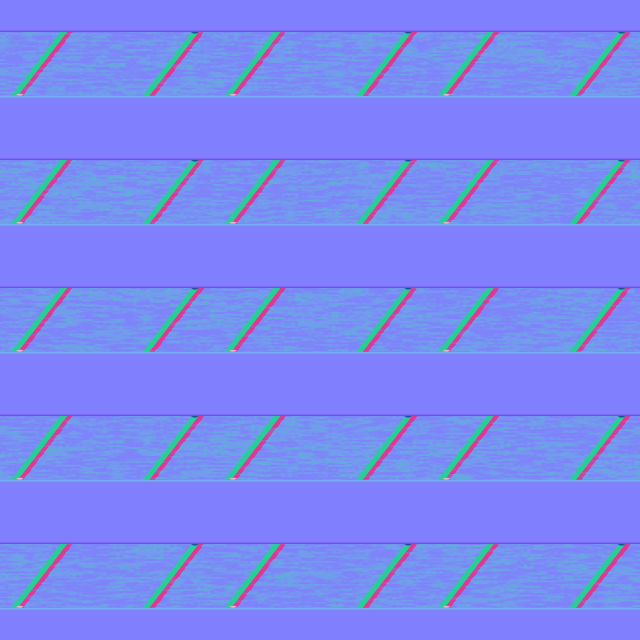
A three.js fragment shader for this texture map:

```glsl
// Tiling normal map: five brushed horizontal strips, each cut by three pairs of slanted grooves.
varying vec2 vUv;

const vec2 REPEATS = vec2(3.0, 5.0);
const float SOFT = 0.0009;          // edge smoothing, in canvas units
const float STRIP_MID = 0.1;        // strip centre within a repeat
const float STRIP_HALF = 0.0511;
const float SLANT = 0.772;          // sideways run per unit of height

const vec3 FLAT = vec3(0.50, 0.50, 0.995);
const vec3 BRUSH_LOW = vec3(0.495, 0.515, 0.98);
const vec3 BRUSH_HIGH = vec3(0.445, 0.615, 0.925);
const vec3 SPECK = vec3(0.36, 0.70, 0.82);
const vec3 GREEN_WALL = vec3(0.15, 0.81, 0.59);
const vec3 RED_WALL = vec3(0.88, 0.22, 0.57);
const vec3 TOP_EDGE = vec3(0.46, 0.30, 0.93);
const vec3 BOTTOM_EDGE = vec3(0.46, 0.68, 0.94);
const vec3 DARK_CHIP = vec3(0.10, 0.31, 0.62);
const vec3 PALE_CHIP = vec3(0.92, 0.68, 0.80);

float hash(vec2 p, float seed) {
  vec3 q = fract(vec3(p.xyx + seed) * vec3(0.1031, 0.1030, 0.0973));
  q += dot(q, q.yzx + 33.33);
  return fract((q.x + q.y) * q.z);
}

// Value noise that wraps over the canvas; cells must be whole numbers.
float wrapNoise(vec2 uv, vec2 cells, float seed) {
  vec2 p = uv * cells;
  vec2 i = floor(p);
  vec2 f = smoothstep(0.0, 1.0, fract(p));
  vec2 a = mod(i, cells);
  vec2 b = mod(i + 1.0, cells);
  float low = mix(hash(a, seed), hash(vec2(b.x, a.y), seed), f.x);
  float high = mix(hash(vec2(a.x, b.y), seed), hash(b, seed), f.x);
  return mix(low, high, f.y);
}

// Smooth coverage of the interval from lo to hi.
float span(float x, float lo, float hi) {
  return smoothstep(lo - SOFT, lo + SOFT, x) * (1.0 - smoothstep(hi - SOFT, hi + SOFT, x));
}

// Soft elliptical spot.
float chip(vec2 p, vec2 centre, vec2 radius) {
  return 1.0 - smoothstep(0.5, 1.3, length((p - centre) / radius));
}

vec3 brushedColor(vec2 uv, float streak) {
  float grain = wrapNoise(uv, vec2(190.0, 384.0), 7.0);
  float patches = wrapNoise(uv, vec2(9.0, 50.0), 19.0);
  float level = streak * 0.55 + grain * 0.3 + patches * 0.15;
  vec3 color = mix(BRUSH_LOW, BRUSH_HIGH, smoothstep(0.28, 0.68, level));
  float speck = smoothstep(0.62, 0.85, grain) * smoothstep(0.42, 0.68, streak * 0.6 + patches * 0.4);
  return mix(color, SPECK, speck * 0.75);
}

// Two facing walls meeting at a slanted line; across is the sideways distance from it.
vec3 addGroove(vec3 color, float across, float streak) {
  float ragged = across + (streak - 0.5) * 0.0022;
  vec3 red = mix(RED_WALL, BRUSH_LOW, 0.3 * smoothstep(0.55, 0.85, streak));
  color = mix(color, red, span(ragged, -0.001, 0.0082));
  return mix(color, GREEN_WALL, span(across, -0.0104, 0.0));
}

void main() {
  vec2 cell = fract(vUv * REPEATS) / REPEATS;
  float height = cell.y - STRIP_MID;

  // Brushed surface, different in every strip
  float streak = wrapNoise(vUv, vec2(44.0, 360.0), 3.0);
  vec3 strip = brushedColor(vUv, streak);

  // Pair of grooves
  for (int i = 0; i < 2; i++) {
    float middle = 0.0664 + 0.2054 * float(i);
    strip = addGroove(strip, cell.x - middle - SLANT * height, streak);
  }

  // Chips at the groove ends
  strip = mix(strip, DARK_CHIP, chip(cell, vec2(0.3045, 0.1492), vec2(0.0055, 0.0018)));
  strip = mix(strip, PALE_CHIP, chip(cell, vec2(0.0310, 0.0520), vec2(0.0055, 0.0018)));

  // Strip on the flat ground, then its bevelled edges
  vec3 color = mix(FLAT, strip, span(height, -STRIP_HALF, STRIP_HALF));
  color = mix(color, TOP_EDGE, span(height, STRIP_HALF - 0.0012, STRIP_HALF + 0.0012));
  color = mix(color, BOTTOM_EDGE, span(height, -STRIP_HALF - 0.0014, -STRIP_HALF + 0.0014));

  gl_FragColor = vec4(color, 1.0);
}
```
